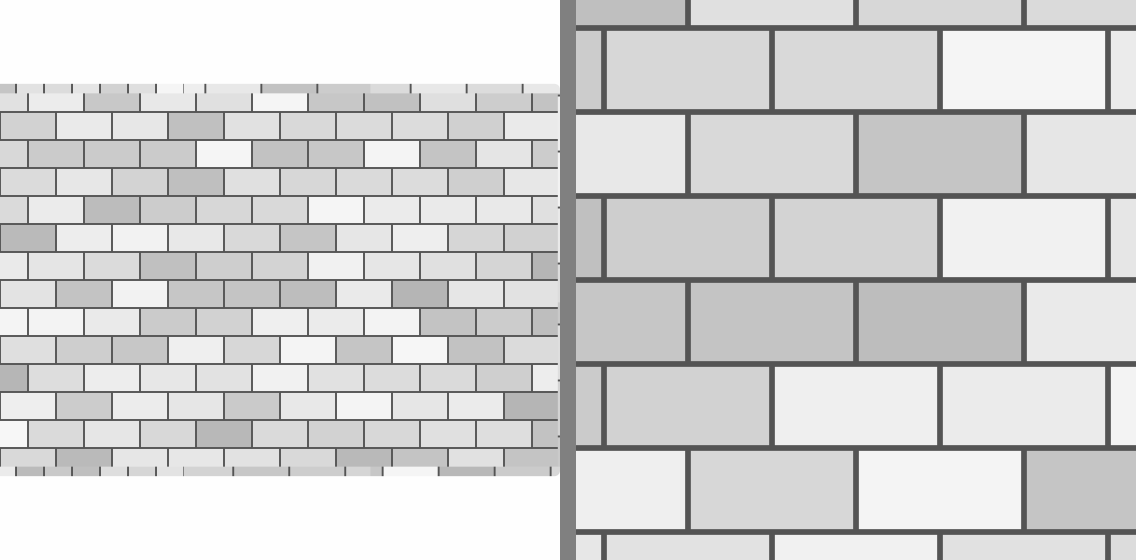
Left: the whole. Right: its middle third, enlarged.
Give the GLSL for this pattern, as a WebGL 1 fragment shader.

```glsl
precision highp float;
// A grey brick wall in running bond, ten bricks across, on a white ground.
// Each course is a 1D run of bricks with hashed tones and dark mortar joints;
// narrow trims of misaligned bricks border the wall above, below and right.

uniform vec2 u_resolution;

const vec2 BRICK = vec2(0.1, 0.05);
const float JOINT_WIDTH = 0.0034;
const float MORTAR = 0.33;
const float GROUND = 0.996;
const vec2 WALL_Y = vec2(0.1667, 0.8333);   // bottom and top of the main wall
const float WALL_RIGHT = 0.9961;
const float PANEL_HALF_HEIGHT = 0.3503;     // wall with its trims
const float CORNER_RADIUS = 0.010;
const vec2 TRIM_SPLITS = vec2(0.328, 0.6615);
const float SIDE_SPLIT = 0.46;

float hash(vec2 p) {
  vec3 q = fract(vec3(p.xyx) * 0.1031);
  q += dot(q, q.yzx + 33.33);
  return fract((q.x + q.y) * q.z);
}

// Antialiased step, one pixel wide.
float cover(float edge, float x, float px) {
  return clamp((x - edge) / px + 0.5, 0.0, 1.0);
}

// Mortar coverage at a distance from the centre of a joint.
float joint(float dist, float px) {
  return 1.0 - cover(0.5 * JOINT_WIDTH, dist, px);
}

// Distance to the nearest multiple of a period.
float gridDistance(float x, float period) {
  float f = fract(x / period);
  return min(f, 1.0 - f) * period;
}

float brickTone(vec2 id) {
  return mix(0.70, 0.97, pow(hash(id + 17.0), 0.75));
}

// One run of bricks along t, with a joint at phase.
float course(float t, float width, float phase, float seed, float px) {
  float along = t - phase;
  float tone = brickTone(vec2(floor(along / width), seed));
  return mix(tone, MORTAR, joint(gridDistance(along, width), px));
}

// Main wall: every other course is shifted by half a brick.
float wall(vec2 uv, vec2 px) {
  float row = floor(uv.y / BRICK.y);
  float shift = 0.5 * BRICK.x * (1.0 - mod(row, 2.0));
  float tone = course(uv.x, BRICK.x, shift, row, px.x);
  return mix(tone, MORTAR, joint(gridDistance(uv.y, BRICK.y), px.y));
}

// Trim of three runs: half bricks, then two runs of whole bricks.
float trim(float x, vec3 phases, float seed, float px) {
  float halves = course(x, 0.5 * BRICK.x, phases.x, seed, px);
  float middle = course(x, BRICK.x, phases.y, seed + 1.0, px);
  float last = course(x, BRICK.x, phases.z, seed + 2.0, px);
  float tone = mix(halves, middle, cover(TRIM_SPLITS.x, x, px));
  return mix(tone, last, cover(TRIM_SPLITS.y, x, px));
}

// Thin vertical trim of two runs.
float sideTrim(float y, float px) {
  float lower = course(y, BRICK.x, 0.0206, 61.0, px);
  float upper = course(y, BRICK.x, 0.0294, 62.0, px);
  return mix(lower, upper, cover(SIDE_SPLIT, y, px));
}

// Signed distance to the panel, square at the left and rounded at the right.
float panelDistance(vec2 uv) {
  vec2 q = vec2(uv.x - 1.0, abs(uv.y - 0.5) - PANEL_HALF_HEIGHT) + CORNER_RADIUS;
  return length(max(q, 0.0)) + min(max(q.x, q.y), 0.0) - CORNER_RADIUS;
}

void main() {
  vec2 px = 1.0 / u_resolution;
  vec2 uv = gl_FragCoord.xy * px;

  // Wall and side trim
  float tone = mix(wall(uv, px), sideTrim(uv.y, px.y),
                   cover(WALL_RIGHT, uv.x, px.x));

  // Trims below and above
  float bottom = trim(uv.x, vec3(0.0286, 0.0165, 0.0833), 41.0, px.x);
  float top = trim(uv.x, vec3(0.0286, 0.0667, 0.0333), 51.0, px.x);
  tone = mix(bottom, tone, cover(WALL_Y.x, uv.y, px.y));
  tone = mix(tone, top, cover(WALL_Y.y, uv.y, px.y));

  // White ground outside the panel
  tone = mix(tone, GROUND, cover(0.0, panelDistance(uv), px.y));
  gl_FragColor = vec4(vec3(tone), 1.0);
}
```
